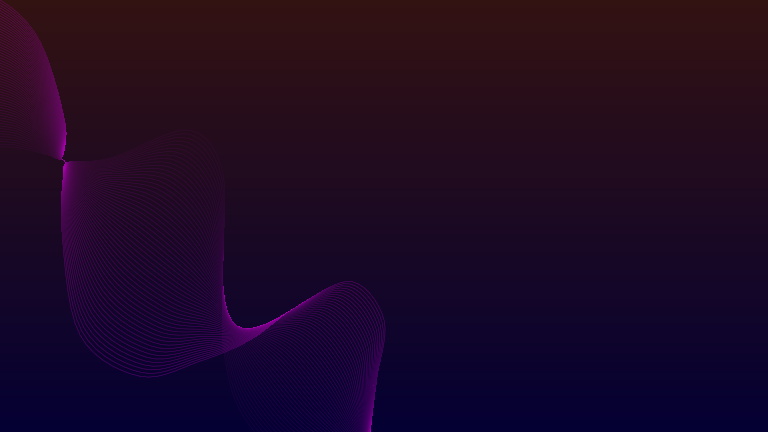
Reproduce this background procedurally as a WebGL 2 fragment shader.

```glsl
#version 300 es
precision highp float;
// Draws a twisting ribbon of fine magenta lines over a dark vertical gradient.

uniform vec2 u_resolution;
out vec4 fragColor;

// Values to tune; lengths are in canvas heights.
const vec3 TOP_COLOR = vec3(0.200, 0.070, 0.070);
const vec3 BOTTOM_COLOR = vec3(0.015, 0.000, 0.200);
const vec3 LINE_COLOR = vec3(0.72, 0.00, 0.75);
const float LINE_COUNT = 56.0;
const float LINE_WIDTH = 0.0012;
const float FRONT_INK = 0.56;
const float BACK_INK = 0.13;
const float RIBBON_RIGHT = 0.92;
const float CULL_MARGIN = 0.03;
const int STEPS = 7;
const int KNOTS = 16;

// Spline knots of the two ribbon borders.
const vec2 FRONT[KNOTS] = vec2[KNOTS](
  vec2(-0.139, 1.046), vec2(0.000, 1.000), vec2(0.093, 0.903), vec2(0.150, 0.722),
  vec2(0.148, 0.630), vec2(0.143, 0.468), vec2(0.185, 0.225), vec2(0.324, 0.129),
  vec2(0.463, 0.164), vec2(0.583, 0.215), vec2(0.694, 0.296), vec2(0.815, 0.348),
  vec2(0.889, 0.259), vec2(0.872, 0.120), vec2(0.856, -0.019), vec2(0.852, -0.111));
const vec2 BACK[KNOTS] = vec2[KNOTS](
  vec2(-0.139, 0.653), vec2(0.000, 0.660), vec2(0.058, 0.655), vec2(0.111, 0.641),
  vec2(0.150, 0.629), vec2(0.255, 0.634), vec2(0.433, 0.699), vec2(0.511, 0.618),
  vec2(0.519, 0.456), vec2(0.514, 0.280), vec2(0.520, 0.174), vec2(0.553, 0.055),
  vec2(0.637, -0.045), vec2(0.752, -0.080), vec2(0.852, -0.069), vec2(0.926, -0.042));

float cross2(vec2 a, vec2 b) {
  return a.x * b.y - a.y * b.x;
}

// Front knot in xy, back knot in zw.
vec4 knot(int i) {
  return vec4(FRONT[i], BACK[i]);
}

// Whether p lies near the box around the chords b and c.
bool nearChords(vec2 p, vec4 b, vec4 c) {
  vec2 low = min(min(b.xy, b.zw), min(c.xy, c.zw)) - CULL_MARGIN;
  vec2 high = max(max(b.xy, b.zw), max(c.xy, c.zw)) + CULL_MARGIN;
  return all(greaterThan(p, low)) && all(lessThan(p, high));
}

// Ink of the blended lines at across (0 = front border, 1 = back border).
float lineInk(float across, float ribbonSpan, float pixel) {
  float margin = 0.5 / LINE_COUNT;
  if (across < -margin || across > 1.0 + margin) return 0.0;
  float spacing = max(ribbonSpan / LINE_COUNT, 0.0002);
  float offset = abs(fract(across * LINE_COUNT + 0.5) - 0.5) * spacing;
  float crisp = clamp((0.5 * (LINE_WIDTH + pixel) - offset) / pixel, 0.0, 1.0);
  crisp = min(crisp, LINE_WIDTH / pixel);
  float dense = min(LINE_WIDTH / spacing, 4.0);
  float coverage = mix(dense, crisp, smoothstep(0.7 * pixel, 1.6 * pixel, spacing));
  return coverage * mix(FRONT_INK, BACK_INK, clamp(across, 0.0, 1.0));
}

// Ink where a chord between chord0 and chord1 runs through p.
float chordInk(vec2 p, vec4 chord0, vec4 chord1, float side0, float side1, float pixel) {
  vec4 move = chord1 - chord0;
  float k = side0 / (side0 - side1);
  float bend = cross2(move.xy, move.zw - move.xy);
  k = clamp(k + bend * k * (1.0 - k) / (side0 - side1), 0.0, 1.0);
  vec4 ends = chord0 + k * move;
  vec2 chord = ends.zw - ends.xy;
  float across = dot(p - ends.xy, chord) / max(dot(chord, chord), 1e-7);
  // Reject false roots where the ribbon pinches.
  if (length(ends.xy + across * chord - p) > 0.01) return 0.0;
  vec2 tangent = mix(move.xy, move.zw, across);
  float span = abs(cross2(chord, tangent)) / max(length(tangent), 1e-6);
  return lineInk(across, span, pixel);
}

// Sums the ink of every chord through p, skipping distant spline segments.
float ribbonInk(vec2 p, float pixel) {
  float ink = 0.0;
  vec4 a = knot(0), b = knot(1), c = knot(2);
  for (int i = 3; i < KNOTS; i++) {
    vec4 d = knot(i);
    if (nearChords(p, b, c)) {
      // Catmull-Rom coefficients between b and c.
      vec4 linear = 0.5 * (c - a);
      vec4 square = a - 2.5 * b + 2.0 * c - 0.5 * d;
      vec4 cubic = 1.5 * (b - c) + 0.5 * (d - a);
      vec4 chord0 = b;
      float side0 = cross2(p - b.xy, b.zw - b.xy);
      for (int j = 1; j <= STEPS; j++) {
        float u = float(j) / float(STEPS);
        vec4 chord1 = b + u * (linear + u * (square + u * cubic));
        float side1 = cross2(p - chord1.xy, chord1.zw - chord1.xy);
        if ((side0 < 0.0) != (side1 < 0.0)) ink += chordInk(p, chord0, chord1, side0, side1, pixel);
        chord0 = chord1;
        side0 = side1;
      }
    }
    a = b;
    b = c;
    c = d;
  }
  return ink;
}

void main() {
  vec2 p = gl_FragCoord.xy / u_resolution.y;
  vec3 color = mix(BOTTOM_COLOR, TOP_COLOR, p.y);
  if (p.x < RIBBON_RIGHT) {
    float ink = ribbonInk(p, 1.0 / u_resolution.y);
    color = mix(color, LINE_COLOR, 1.0 - exp(-ink));
  }
  fragColor = vec4(color, 1.0);
}
```
